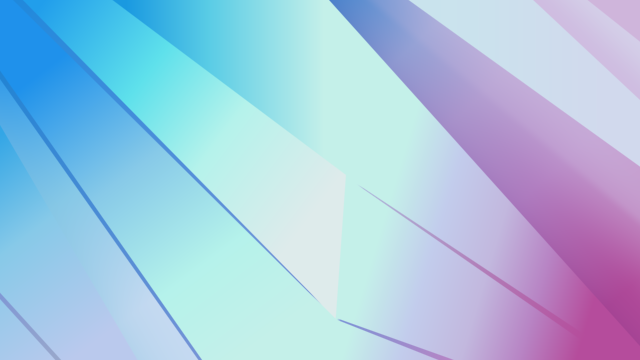
Reproduce this background procedurally as a WebGL 1 fragment shader.

```glsl
precision highp float;
// Overlapping translucent facets fading from blue through mint to magenta, with thin dark creases.

#define EDGE_SOFT 0.8     // edge blur, in pixels
#define CREASE_SCALE 1.0  // thickness of the dark creases
#define FOLD_SHADE 0.30   // strength of shading beside folds
#define FOLD_FALLOFF 11.0 // how quickly fold shading fades

uniform vec2 u_resolution;

const vec3 AZURE    = vec3(0.12, 0.57, 0.92);
const vec3 SKY      = vec3(0.53, 0.79, 0.91);
const vec3 CYAN     = vec3(0.37, 0.88, 0.92);
const vec3 AQUA     = vec3(0.71, 0.95, 0.92);
const vec3 MINT     = vec3(0.77, 0.94, 0.915);
const vec3 PEARL    = vec3(0.87, 0.92, 0.92);
const vec3 ICE      = vec3(0.79, 0.89, 0.93);
const vec3 PERI     = vec3(0.73, 0.79, 0.93);
const vec3 LAVENDER = vec3(0.76, 0.72, 0.87);
const vec3 LILAC    = vec3(0.81, 0.74, 0.88);
const vec3 ORCHID   = vec3(0.72, 0.52, 0.77);
const vec3 MAGENTA  = vec3(0.71, 0.30, 0.61);
const vec3 INDIGO   = vec3(0.48, 0.58, 0.84);

float aa;

// Signed distance to the line a-b, positive on the left of its direction.
float side(vec2 p, vec2 a, vec2 b) {
  vec2 d = normalize(b - a);
  return dot(p - a, vec2(-d.y, d.x));
}

float cover(float d) { return smoothstep(-aa, aa, d); }

// Fades to the next colour stop between lo and hi.
vec3 fade(vec3 from, vec3 to, float lo, float hi, float s) {
  return mix(from, to, clamp((s - lo) / (hi - lo), 0.0, 1.0));
}

float foldShade(float d) { return FOLD_SHADE * exp(-max(d, 0.0) * FOLD_FALLOFF); }

// Draws a crease whose half width and colour vary from a to b.
vec3 crease(vec3 base, vec2 p, vec2 a, vec2 b, vec2 widths, vec3 ca, vec3 cb) {
  vec2 d = b - a;
  float t = dot(p - a, d) / dot(d, d);
  float k = clamp(t, 0.0, 1.0);
  float halfWidth = CREASE_SCALE * mix(widths.x, widths.y, k);
  float mask = cover(halfWidth - abs(side(p, a, b)));
  mask *= smoothstep(-0.01, 0.03, t) * smoothstep(1.02, 0.97, t);
  return mix(base, mix(ca, cb, k), mask);
}

// Central sheet: teal at the left, lavender to magenta at the right.
vec3 centreSheet(vec2 p) {
  vec3 c = fade(vec3(0.10, 0.60, 0.88), vec3(0.35, 0.80, 0.90), 0.35, 0.58, p.x);
  c = fade(c, MINT, 0.58, 0.90, p.x);
  float s = p.x - 0.3 * p.y;
  c = fade(c, vec3(0.76, 0.80, 0.925), 0.95, 1.11, s);
  c = fade(c, LAVENDER, 1.11, 1.28, s);
  c = fade(c, ORCHID, 1.28, 1.44, s);
  return fade(c, MAGENTA, 1.44, 1.60, s);
}

// Facets of the left half, from the bright one inward to the corner.
vec3 leftFacets(vec2 p) {
  float s = 0.8 * p.x + 0.6 * (1.0 - p.y);
  vec3 c = fade(vec3(0.13, 0.62, 0.92), CYAN, 0.10, 0.45, s);
  c = fade(c, AQUA, 0.45, 0.72, s);
  c = fade(c, PEARL, 0.72, 1.05, s);

  float r = 0.6 * p.x + 0.8 * (1.0 - p.y);
  vec3 blue = fade(AZURE, SKY, 0.23, 0.60, r);
  blue = fade(blue, AQUA, 0.60, 0.93, r);
  blue = fade(blue, MINT, 0.93, 1.20, r);
  c = mix(c, blue, cover(-side(p, vec2(0.05, 1.0), vec2(0.88, 0.167))));

  float fold = side(p, vec2(0.0, 0.653), vec2(0.382, 0.0));
  vec3 pale = fade(AZURE, SKY, 0.15, 0.55, r);
  pale = fade(pale, vec3(0.79, 0.86, 0.95), 0.55, 0.92, r);
  pale = mix(pale, SKY * 0.95, foldShade(fold));
  c = mix(c, pale, cover(-side(p, vec2(0.0, 0.792), vec2(0.556, 0.0))));

  vec3 corner = fade(vec3(0.20, 0.65, 0.90), SKY, 0.30, 0.57, r);
  corner = fade(corner, PERI, 0.57, 0.92, r);
  return mix(c, corner, cover(-fold));
}

// Violet folds and pale bands of the right half; d is the distance past their edge.
vec3 rightFolds(vec2 p, float d) {
  float s = dot(p - vec2(0.914, 1.0), vec2(0.67, -0.74));
  vec3 c = fade(vec3(0.32, 0.57, 0.83), vec3(0.60, 0.66, 0.85), 0.0, 0.25, s);
  c = fade(c, vec3(0.70, 0.62, 0.82), 0.25, 0.48, s);
  c = fade(c, ORCHID, 0.48, 0.77, s);
  c = fade(c, MAGENTA, 0.77, 1.15, s);
  float inner = side(p, vec2(1.02, 1.0), vec2(1.778, 0.375));
  c = mix(c, LILAC, 0.5 * smoothstep(0.06, 0.30, d) + 0.15 * smoothstep(-0.01, 0.02, inner));
  c = mix(c, c * vec3(0.85, 0.80, 0.92), foldShade(d) * 2.0);

  float band = side(p, vec2(1.135, 1.0), vec2(1.778, 0.537));
  c = mix(c, mix(ICE, vec3(0.82, 0.85, 0.93), smoothstep(1.2, 1.75, p.x)), cover(band));
  float outer = side(p, vec2(1.481, 1.0), vec2(1.778, 0.722));
  c = mix(c, mix(LILAC, vec3(0.83, 0.81, 0.91), smoothstep(0.0, 0.12, outer)), cover(outer));
  float tip = side(p, vec2(1.632, 1.0), vec2(1.778, 0.884));
  return mix(c, vec3(0.81, 0.71, 0.86), cover(tip));
}

void main() {
  vec2 p = gl_FragCoord.xy / u_resolution.y;
  aa = EDGE_SOFT / u_resolution.y;

  // Facets
  vec3 col = centreSheet(p);
  vec2 apex = vec2(0.961, 0.514), knee = vec2(0.933, 0.12);
  float outside = max(side(p, apex, knee), side(p, knee, vec2(0.898, 0.0)));
  outside = max(outside, side(p, vec2(0.3125, 1.0), apex));
  col = mix(col, leftFacets(p), cover(-outside));
  float past = side(p, vec2(0.914, 1.0), vec2(1.632, 0.201));
  col = mix(col, rightFolds(p, past), cover(past));

  // Creases
  col = crease(col, p, vec2(0.02, 1.03), vec2(0.88, 0.167), vec2(0.010, 0.001), AZURE * 0.94, INDIGO);
  col = crease(col, p, vec2(-0.04, 0.849), vec2(0.59, -0.048), vec2(0.007, 0.004), AZURE * 0.9, INDIGO);
  col = crease(col, p, vec2(-0.04, 0.222), vec2(0.20, -0.042), vec2(0.006), INDIGO, PERI * 0.85);
  col = crease(col, p, vec2(0.995, 0.486), vec2(1.62, 0.0625), vec2(0.001, 0.009), PERI * 0.93, MAGENTA);
  col = crease(col, p, vec2(0.938, 0.113), vec2(1.26, -0.008), vec2(0.002, 0.008), INDIGO, ORCHID);

  gl_FragColor = vec4(col, 1.0);
}
```
